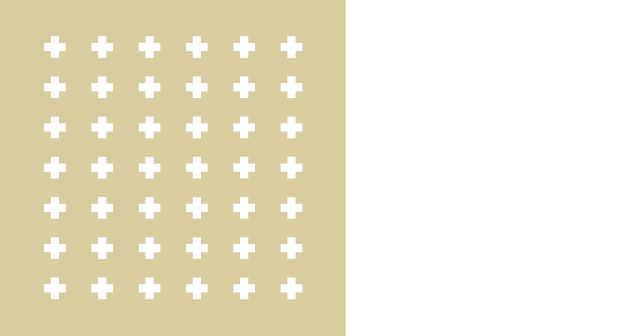
Give the GLSL for this pattern, as a Shadertoy shader.

```glsl
// A sand-coloured panel on a white ground, holding a 6 by 7 grid of white plus signs.
// Each plus is the union of two box distance functions, repeated by rounding to the
// nearest grid cell; all lengths are fractions of the canvas height.

const vec3 WHITE = vec3(1.0);
const vec3 SAND = vec3(0.85, 0.80, 0.62);

const float PANEL_WIDTH = 1.029;
const vec2 GRID_COUNT = vec2(6.0, 7.0);
const vec2 GRID_PITCH = vec2(0.1408, 0.1197);
const vec2 GRID_CENTER = vec2(0.5155, 0.5010);
const float ARM_LENGTH = 0.0322;
const float ARM_HALF_WIDTH = 0.0122;

// Signed distance to a box with the given half size
float boxDistance(vec2 p, vec2 halfSize) {
    vec2 d = abs(p) - halfSize;
    return length(max(d, 0.0)) + min(max(d.x, d.y), 0.0);
}

// Signed distance to a plus sign centred on the origin
float plusDistance(vec2 p, float armLength, float halfWidth) {
    vec2 bar = vec2(armLength, halfWidth);
    return min(boxDistance(p, bar), boxDistance(p, bar.yx));
}

// Offset from the nearest cell centre of a finite, centred grid
vec2 gridOffset(vec2 p, vec2 pitch, vec2 count) {
    vec2 middle = 0.5 * (count - 1.0);
    vec2 cell = clamp(round(p / pitch + middle), vec2(0.0), count - 1.0);
    return p - (cell - middle) * pitch;
}

// Coverage of a shape, softened over one pixel
float coverage(float dist, float pixel) {
    return clamp(0.5 - dist / pixel, 0.0, 1.0);
}

void mainImage(out vec4 fragColor, in vec2 fragCoord) {
    float pixel = 1.0 / iResolution.y;
    vec2 uv = fragCoord * pixel;

    // Panel filling the left part of the canvas
    vec3 color = mix(WHITE, SAND, coverage(uv.x - PANEL_WIDTH, pixel));

    // Grid of plus signs
    vec2 local = gridOffset(uv - GRID_CENTER, GRID_PITCH, GRID_COUNT);
    float plus = plusDistance(local, ARM_LENGTH, ARM_HALF_WIDTH);
    color = mix(color, WHITE, coverage(plus, pixel));

    fragColor = vec4(color, 1.0);
}
```
